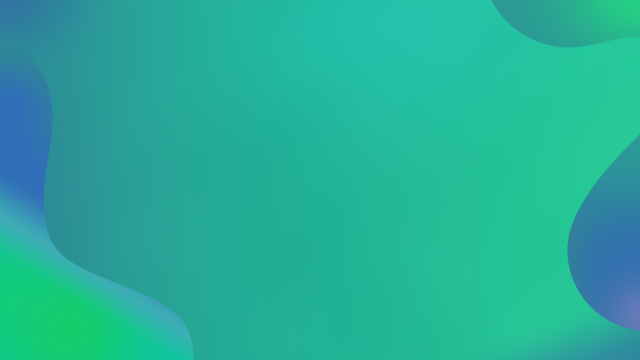
A Shadertoy shader for this background:

```glsl
// Soft teal gradient backdrop with three fluid blobs at its borders.
// Each blob is the region beyond a smooth edge curve; its colours, like the
// backdrop's, are layered from gradients and gaussian glows.
// Units: canvas heights, origin at the lower left.

const vec3 SLATE_TEAL = vec3(0.165, 0.605, 0.590);
const vec3 MID_TEAL   = vec3(0.130, 0.690, 0.585);
const vec3 SEA_GREEN  = vec3(0.148, 0.785, 0.585);
const vec3 AQUA       = vec3(0.140, 0.770, 0.695);
const vec3 DUSK       = vec3(0.185, 0.530, 0.590);
const vec3 STEEL_BLUE = vec3(0.200, 0.450, 0.640);
const vec3 DEEP_BLUE  = vec3(0.190, 0.430, 0.720);
const vec3 PALE_CYAN  = vec3(0.240, 0.680, 0.710);
const vec3 TURQUOISE  = vec3(0.065, 0.765, 0.640);
const vec3 PURE_GREEN = vec3(0.075, 0.805, 0.420);
const vec3 LEAF_GREEN = vec3(0.145, 0.820, 0.520);
const vec3 LILAC      = vec3(0.420, 0.490, 0.730);

const float MOTTLE = 0.004;   // strength of the faint backdrop streaks

float glow(vec2 p, vec2 centre, vec2 radius) {
    vec2 d = (p - centre) / radius;
    return exp(-dot(d, d));
}

// Antialiased coverage of the region where field < 0.
float coverage(float field) {
    float slope = length(vec2(dFdx(field), dFdy(field)));
    return clamp(0.5 - field / max(slope, 1e-5), 0.0, 1.0);
}

// Left blob: elliptic shoulder, slight waist, then a logistic swell.
float leftField(vec2 p) {
    float q = max(p.y - 0.676, 0.0) / 0.215;
    float shoulder = 0.169 * sqrt(max(1.0 - q * q, 0.0)) - 0.023;
    float waist = 0.0255 * (1.0 - smoothstep(0.444, 0.676, p.y));
    float swell = 0.421 / (1.0 + exp((p.y - 0.2106) / 0.0417));
    return p.x - (shoulder - waist + swell);
}

// Top blob: circular arc that lifts again towards the right.
float topField(vec2 p) {
    float dx = min(p.x - 1.581, 0.0);
    float arc = 1.111 - sqrt(max(0.243 * 0.243 - dx * dx, 0.0));
    float lift = 0.030 * smoothstep(1.581, 1.775, p.x);
    return arc + lift - p.y;
}

// Right blob: circular underside, hyperbolic slope above.
float rightField(vec2 p) {
    const float R = 0.2245;
    float d = p.y - 0.3056;
    float up = max(d, 0.0), down = min(d, 0.0);
    float slope = up * up / (0.336 + 0.55 * up);
    float belly = R - sqrt(max(R * R - down * down, 0.0));
    return 1.576 + slope + belly - p.x;
}

vec3 backdrop(vec2 p) {
    vec3 c = mix(SLATE_TEAL, MID_TEAL, smoothstep(0.10, 0.90, p.x));
    c = mix(c, SEA_GREEN, smoothstep(0.75, 1.70, p.x));
    c = mix(c, AQUA, 0.75 * glow(p, vec2(1.10, 0.92), vec2(0.50, 0.28)));
    c = mix(c, DUSK, 0.75 * glow(p, vec2(0.08, 0.45), vec2(0.18, 0.42)));
    c = mix(c, STEEL_BLUE, 0.95 * glow(p, vec2(0.0, 1.02), vec2(0.20, 0.16)));
    // Blue wash rising towards the lower right corner
    float wash = p.y - 0.42 * (p.x - 1.30);
    c = mix(c, STEEL_BLUE, 0.75 * smoothstep(0.03, -0.20, wash));
    // Layered sines for faint diagonal streaks
    float streaks = sin(9.0 * p.x + 5.0 * p.y + 2.0 * sin(4.0 * p.y))
                  + 0.5 * sin(17.0 * p.y - 8.0 * p.x + sin(11.0 * p.x));
    return c + MOTTLE * streaks;
}

vec3 leftColor(vec2 p, float field) {
    vec3 blue = mix(DEEP_BLUE, DUSK, smoothstep(0.70, 0.89, p.y));
    blue = mix(blue, DUSK, 0.5 * smoothstep(-0.10, 0.0, field)
                               * smoothstep(0.50, 0.70, p.y));
    vec3 green = mix(TURQUOISE, PURE_GREEN,
                     glow(p, vec2(0.19, 0.08), vec2(0.20, 0.20)));
    green = mix(green, PURE_GREEN, 0.6 * glow(p, vec2(0.0, 0.18), vec2(0.15)));
    // Tilted transition from blue through pale cyan to green
    float s = p.y + 0.6 * p.x;
    vec3 c = mix(PALE_CYAN, blue, smoothstep(0.38, 0.54, s));
    return mix(green, c, smoothstep(0.28, 0.41, s));
}

vec3 topColor(vec2 p) {
    vec3 shade = mix(SLATE_TEAL, DUSK, 0.2);
    return mix(shade, LEAF_GREEN, glow(p, vec2(1.80, 1.0), vec2(0.23, 0.14)));
}

vec3 rightColor(vec2 p) {
    vec3 c = mix(STEEL_BLUE, SLATE_TEAL, smoothstep(0.25, 0.60, p.y));
    c = mix(c, DUSK, 0.7 * smoothstep(1.70, 1.57, p.x));
    c = mix(c, DEEP_BLUE, 0.6 * glow(p, vec2(1.75, 0.24), vec2(0.14, 0.18)));
    return mix(c, LILAC, 0.9 * glow(p, vec2(1.79, 0.12), vec2(0.10, 0.10)));
}

void mainImage(out vec4 fragColor, in vec2 fragCoord) {
    vec2 p = fragCoord / iResolution.y;
    float left = leftField(p);
    vec3 c = backdrop(p);
    c = mix(c, leftColor(p, left), coverage(left));
    c = mix(c, topColor(p), coverage(topField(p)));
    c = mix(c, rightColor(p), coverage(rightField(p)));
    fragColor = vec4(c, 1.0);
}
```
